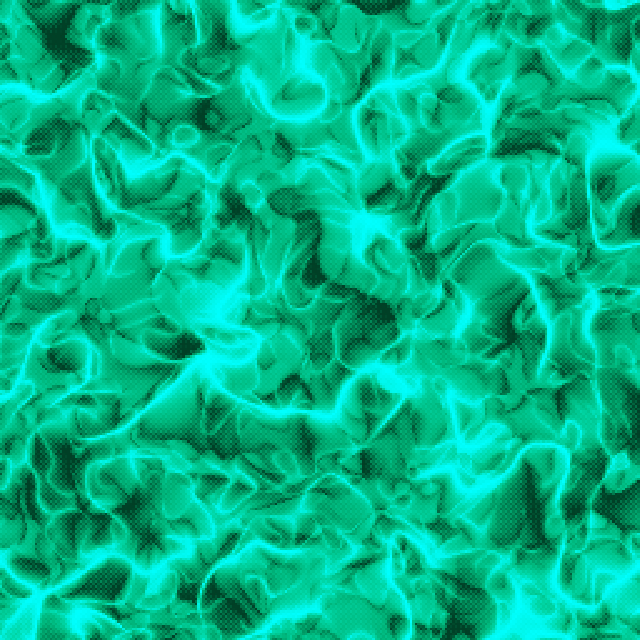
A Shadertoy shader for this texture:

```glsl
// Crumpled emerald membrane: glowing cyan ridges and dark one-sided creases.
// Both follow the zero lines of warped gradient noise at several scales, and
// the tone is ordered-dithered, coarsely in the shadows, onto a green ramp.

const float DITHER_CELLS = 256.0;   // dither cells across the canvas
const int OCTAVES = 3;
const int LAST_COLOUR = 6;
const vec3 RAMP[7] = vec3[7](
    vec3(0.0, 0.25, 0.15), vec3(0.0, 0.40, 0.25), vec3(0.0, 0.56, 0.36),
    vec3(0.0, 0.72, 0.49), vec3(0.0, 0.84, 0.65), vec3(0.0, 0.96, 0.91),
    vec3(0.0, 1.0, 1.0));

// Integer hash giving a unit gradient for a lattice point
vec2 latticeGradient(vec2 cell, float seed) {
    uvec2 c = uvec2(ivec2(cell) + 4096);
    uint h = c.x * 1597334677u ^ c.y * 3812015801u ^ uint(seed) * 2654435769u;
    h = (h ^ (h >> 15)) * 2246822519u;
    h = (h ^ (h >> 13)) * 3266489917u;
    h ^= h >> 16;
    float angle = 6.28319 * float(h & 65535u) / 65536.0;
    return vec2(cos(angle), sin(angle));
}

// Gradient noise, roughly -0.7 to 0.7
float noise(vec2 p, float seed) {
    vec2 i = floor(p), f = p - i;
    vec2 u = f * f * f * (f * (f * 6.0 - 15.0) + 10.0);
    vec2 e = vec2(1.0, 0.0);
    float a = dot(latticeGradient(i, seed), f);
    float b = dot(latticeGradient(i + e.xy, seed), f - e.xy);
    float c = dot(latticeGradient(i + e.yx, seed), f - e.yx);
    float d = dot(latticeGradient(i + e.xx, seed), f - e.xx);
    return mix(mix(a, b, u.x), mix(c, d, u.x), u.y);
}

vec2 noisePair(vec2 p, float seed) {
    return vec2(noise(p, seed), noise(p, seed + 1.0));
}

// Bends the plane; the absolute noise adds the kinks between facets
vec2 crumple(vec2 p) {
    p += 0.04 * noisePair(p * 5.0, 1.0);
    p += 0.035 * abs(noisePair(p * 8.0, 3.0));
    return p + 0.02 * noisePair(p * 13.0, 5.0);
}

// Line at n = 0 with a different falloff on each side
float fold(float n, float widthBelow, float widthAbove) {
    return exp(-abs(n) / (n < 0.0 ? widthBelow : widthAbove));
}

// Union of folds over several scales, fading in and out along their length
float foldLayers(vec2 p, float seed, float widthBelow, float widthAbove) {
    float gap = 1.0, strength = 1.0, frequency = 8.0;
    for (int i = 0; i < OCTAVES; i++) {
        float s = seed + 2.0 * float(i);
        float line = fold(noise(p * frequency, s), widthBelow, widthAbove);
        float fade = smoothstep(-0.28, 0.15, noise(p * frequency * 0.8, s + 1.0));
        gap *= 1.0 - strength * line * fade;
        strength *= 0.7;
        frequency *= 1.6;
    }
    return 1.0 - gap;
}

// 0 is the darkest crease, 1 and above the brightest ridge
float membraneTone(vec2 uv) {
    vec2 p = crumple(uv);
    float shade = 0.63 + 0.28 * noise(p * 5.0, 10.0);
    float crease = foldLayers(p, 20.0, 0.035, 0.17);
    float ridge = foldLayers(p, 40.0, 0.06, 0.11);
    return mix(shade - 0.82 * crease, 1.2, ridge);
}

// Ordered dither thresholds built by recursion
float bayer2(vec2 cell) {
    cell = floor(cell);
    return fract(cell.x * 0.5 + cell.y * cell.y * 0.75);
}

float bayer4(vec2 cell) {
    return bayer2(cell * 0.5) * 0.25 + bayer2(cell);
}

vec3 rampColour(float tone) {
    float t = clamp(tone * 5.0, 0.0, float(LAST_COLOUR));
    int i = min(int(t), LAST_COLOUR - 1);
    return mix(RAMP[i], RAMP[i + 1], t - float(i));
}

// The dither is strong in shadow and faint in light
vec3 ditheredColour(float tone, vec2 cell) {
    float amount = mix(0.38, 0.11, smoothstep(0.15, 0.7, tone));
    return rampColour(tone + amount * (bayer4(cell) - 0.47));
}

void mainImage(out vec4 fragColor, in vec2 fragCoord) {
    vec2 uv = fragCoord / iResolution.y;
    vec2 cell = floor(uv * DITHER_CELLS);
    float tone = membraneTone((cell + 0.5) / DITHER_CELLS);
    fragColor = vec4(ditheredColour(tone, cell), 1.0);
}
```
